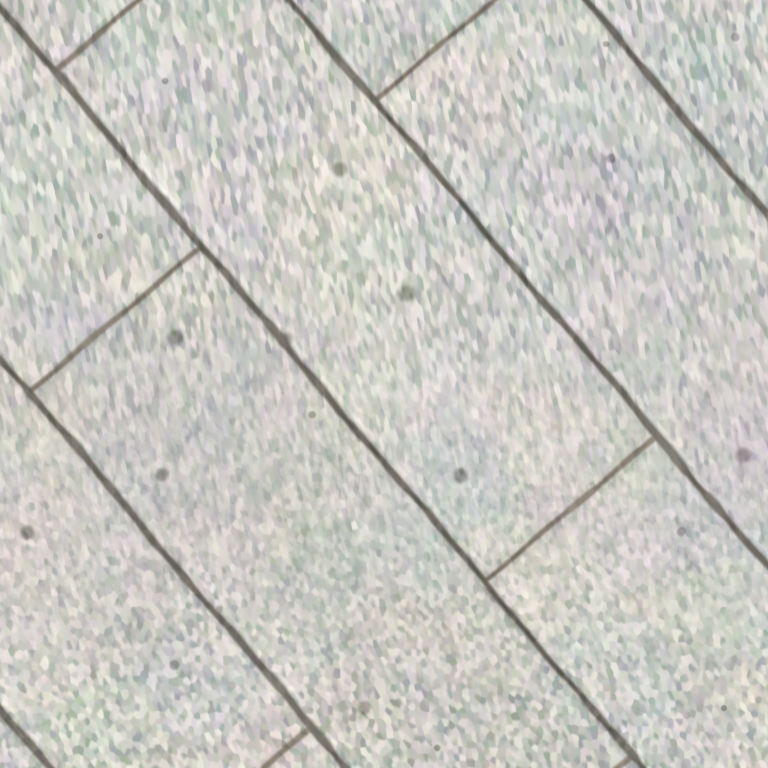
A three.js fragment shader for this texture:

```glsl
#define ANGLE 0.870
#define SLAB vec2(0.869, 0.2943)
#define ORIGIN vec2(0.1165, 0.006)
#define STAGGER 0.298
#define LONG_HALF 0.0045
#define CROSS_HALF 0.0036
#define SOFTNESS 0.0028
#define STONE vec3(0.805, 0.803, 0.782)
#define JOINT vec3(0.42, 0.405, 0.375)
#define CROSS_JOINT vec3(0.50, 0.465, 0.42)
#define GRAIN 0.27
#define MOTTLE 0.055

varying vec2 vUv;

vec3 hash3(vec2 p) {
  vec3 k = vec3(dot(p, vec2(127.1, 311.7)), dot(p, vec2(269.5, 183.3)), dot(p, vec2(419.2, 371.9)));
  return fract(sin(k) * 43758.55);
}

// Cellular noise: random tones blended around jittered points, -0.5 to 0.5
vec3 cellTone(vec2 p) {
  vec2 cell = floor(p);
  vec3 tone = vec3(0.0);
  float total = 0.0;
  for (int j = -1; j <= 1; j++) {
    for (int i = -1; i <= 1; i++) {
      vec2 id = cell + vec2(float(i), float(j));
      vec2 away = id + hash3(id).xy - p;
      float weight = exp(-6.0 * dot(away, away));
      tone += weight * (hash3(id + 57.3) - 0.5);
      total += weight;
    }
  }
  return tone / total;
}

// Soft-edged line coverage from a distance
float line(float dist, float halfWidth) {
  return 1.0 - smoothstep(halfWidth - SOFTNESS, halfWidth + SOFTNESS, abs(dist));
}

// Small round stains, at most one in each square
float stains(vec2 p) {
  vec2 cell = floor(p);
  vec3 rnd = hash3(cell + 11.0);
  float radius = mix(0.025, 0.07, rnd.z * rnd.z);
  float dist = length(fract(p) - mix(vec2(0.15), vec2(0.85), rnd.xy));
  float present = step(0.6, hash3(cell + 31.0).x);
  return present * (1.0 - smoothstep(radius * 0.5, radius * 1.3, dist));
}

void main() {
  // Slab axes: x runs down the slab, y across the rows
  vec2 down = vec2(vUv.x, 1.0 - vUv.y);
  float c = cos(ANGLE), s = sin(ANGLE);
  vec2 q = vec2(c * down.x + s * down.y, c * down.y - s * down.x) - ORIGIN;
  q.y += 0.0012 * sin(q.x * 17.0 + 1.0) + 0.0006 * sin(q.x * 61.0 + q.y * 9.0);
  q.x += 0.0008 * sin(q.y * 43.0);

  // Staggered rows and distances to the joints
  float row = floor(q.y / SLAB.y);
  q.x -= STAGGER * (1.0 - mod(row, 2.0));
  vec2 grid = q / SLAB;
  vec2 toJoint = (fract(grid + 0.5) - 0.5) * SLAB;
  vec3 slabTone = hash3(vec2(floor(grid.x), row)) - 0.5;

  // Stone: slab tone, broad light and tinted mottling
  vec3 color = STONE + 0.018 * slabTone.x + 0.006 * slabTone;
  color += 0.022 * (0.5 - down.x) + 0.012 * vec3(-0.4, 0.0, 1.0) * (down.x - down.y);
  vec3 mottle = cellTone(vUv * 9.0) + 0.6 * cellTone(vUv * 23.0 + 7.0);
  color += MOTTLE * mix(mottle.xxx, mottle, 0.55);

  // Grain: leaning streaks above, rounder specks below
  vec2 lean = vec2(vUv.x + 0.18 * vUv.y, vUv.y);
  vec3 streak = cellTone(lean * vec2(175.0, 68.0));
  vec3 speck = cellTone(lean * vec2(150.0, 110.0) + 19.0);
  vec3 grain = mix(speck, streak, smoothstep(0.0, 0.75, vUv.y));
  grain = mix(grain.xxx, grain, 0.16);
  color += GRAIN * (grain - 0.5 * max(-grain - 0.18, 0.0));
  color -= 0.22 * stains(vUv * 6.0);

  // Worn edges: faint dirt beside the joints and a pale rim
  float wear = cellTone(vUv * 31.0 + 3.0).x;
  float nearest = min(abs(toJoint.x), abs(toJoint.y));
  color -= 0.045 * (1.0 - smoothstep(0.003, 0.014, nearest));
  color += (0.04 + 0.1 * wear) * line(toJoint.y + 0.0105, 0.002);

  // Joints, with width and darkness varying along them
  float crossMask = line(toJoint.x, CROSS_HALF + 0.002 * wear);
  float longMask = line(toJoint.y, LONG_HALF + 0.003 * wear);
  color = mix(color, CROSS_JOINT + 0.12 * wear + 0.12 * grain, 0.92 * crossMask);
  color = mix(color, JOINT + 0.14 * wear + 0.12 * grain, 0.95 * longMask);

  gl_FragColor = vec4(clamp(color, 0.0, 1.0), 1.0);
}
```
